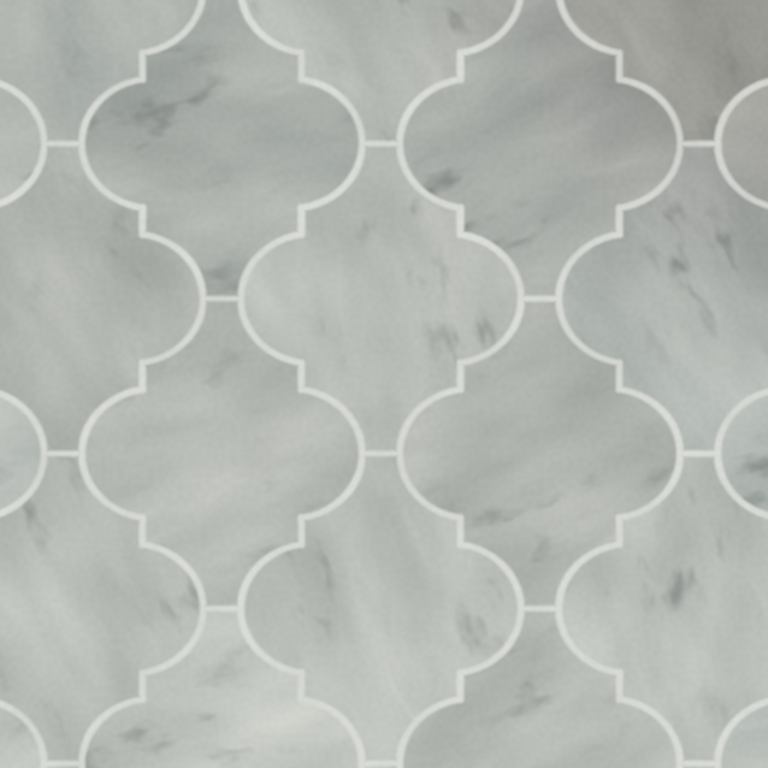
A WebGL 1 fragment shader for this pattern:

```glsl
precision highp float;

uniform vec2 u_resolution;

#define PERIOD vec2(0.414, 0.4036)
#define TILE_CENTER vec2(0.289, 0.813)
#define LOBE_CENTER 0.0885
#define LOBE_RADIUS 0.094
#define LOBE_SQUASH 1.11
#define GROUT_HALF_WIDTH 0.0047
#define EDGE_SOFTNESS 0.0034
#define STONE vec3(0.715, 0.735, 0.715)
#define GROUT vec3(0.842, 0.852, 0.83)
#define SMUDGE vec3(0.45, 0.47, 0.46)
#define TILE_VARIATION 0.06
#define GRAIN_AMOUNT 0.016

vec2 hash2(vec2 p) {
  vec3 q = fract(p.xyx * vec3(0.1031, 0.1030, 0.0973));
  q += dot(q, q.yzx + 33.33);
  return fract((q.xx + q.yz) * q.zy);
}

float cornerGradient(vec2 cell, vec2 offset) {
  float angle = 6.2832 * hash2(cell).x;
  return dot(vec2(cos(angle), sin(angle)), offset);
}

float gradientNoise(vec2 p) {
  vec2 i = floor(p);
  vec2 f = p - i;
  vec2 w = f * f * f * (f * (f * 6.0 - 15.0) + 10.0);
  vec2 e = vec2(1.0, 0.0);
  float low = mix(cornerGradient(i, f), cornerGradient(i + e, f - e), w.x);
  float high = mix(cornerGradient(i + e.yx, f - e.yx), cornerGradient(i + 1.0, f - 1.0), w.x);
  return mix(low, high, w.y);
}

float fbm(vec2 p) {
  float sum = 0.0;
  float amplitude = 0.6;
  for (int i = 0; i < 3; i++) {
    sum += amplitude * gradientNoise(p);
    p = mat2(1.6, 1.2, -1.2, 1.6) * p + 17.3;
    amplitude *= 0.5;
  }
  return sum;
}

float segmentDistance(vec2 p, vec2 a, vec2 b) {
  vec2 ab = b - a;
  return length(p - a - ab * clamp(dot(p - a, ab) / dot(ab, ab), 0.0, 1.0));
}

// Returns distance to the grout line, then the integer id of the tile
vec3 lanternTiles(vec2 uv) {
  vec2 cell = floor((uv - TILE_CENTER) / PERIOD + 0.5);
  vec2 local = uv - TILE_CENTER - cell * PERIOD;
  vec2 side = vec2(local.x < 0.0 ? -1.0 : 1.0, local.y < 0.0 ? -1.0 : 1.0);

  // Each quadrant of a tile has half-turn symmetry about its middle
  vec2 quadrant = 0.5 * PERIOD;
  vec2 p = abs(local);
  bool turned = p.x < 0.5 * quadrant.x;
  if (turned) p = quadrant - p;

  float lobe = length((p - vec2(LOBE_CENTER, 0.0)) * vec2(1.0, LOBE_SQUASH)) - LOBE_RADIUS;
  float stepX = 0.5 * quadrant.x;
  float run = stepX - LOBE_CENTER;
  float stepY = sqrt(LOBE_RADIUS * LOBE_RADIUS - run * run) / LOBE_SQUASH;
  float line = min(abs(lobe), segmentDistance(p,
    vec2(stepX, stepY), vec2(stepX, quadrant.y - stepY)));
  line = min(line, segmentDistance(p,
    vec2(LOBE_CENTER + LOBE_RADIUS, 0.0), vec2(quadrant.x, 0.0)) + 0.0008);

  bool ownTile = (lobe < 0.0) != turned;
  return vec3(line, 2.0 * cell + (ownTile ? vec2(0.0) : side));
}

vec3 marble(vec2 uv, vec2 id) {
  vec2 seed = hash2(id + 41.0);
  vec2 tone = hash2(id + 73.0);

  // Alternate rows have their veins laid across or along the tile
  float angle = mod(id.x, 2.0) < 0.5 ? 0.3 : -1.2;
  angle += 0.4 * (seed.x - 0.5);
  float c = cos(angle);
  float s = sin(angle);
  vec2 grainUv = mat2(c, -s, s, c) * uv + seed * 20.0;

  float clouds = fbm(grainUv * vec2(4.0, 8.0));
  float streaks = fbm(grainUv * vec2(8.0, 24.0) + 5.0);
  float patches = gradientNoise(grainUv * vec2(5.0, 8.0) + 31.0);
  float spots = fbm(grainUv * vec2(14.0, 27.0) + 9.0);

  vec3 color = STONE + TILE_VARIATION * (tone.x - 0.5);
  color += 0.12 * clouds + 0.04 * streaks;
  color += vec3(0.007, 0.0, -0.007) * (tone.y - 0.5 + clouds);

  // Soft dark smudges and a few pale veins
  float smudge = 0.6 * smoothstep(0.02, 0.55, spots) * smoothstep(-0.05, 0.4, patches);
  smudge += 0.12 * smoothstep(0.0, 0.5, patches) + 0.1 * smoothstep(0.1, 0.5, streaks);
  color = mix(color, SMUDGE, min(smudge, 0.6));
  float ridge = 1.0 - smoothstep(0.0, 0.08, abs(fbm(grainUv * vec2(2.0, 7.0) + 60.0)));
  return color + 0.02 * ridge * smoothstep(0.1, 0.4, -patches);
}

void main() {
  float size = min(u_resolution.x, u_resolution.y);
  vec2 uv = gl_FragCoord.xy / size;
  vec3 tile = lanternTiles(uv);
  vec3 color = marble(uv, tile.yz);

  // Light falls off toward the top, most of all at the right corner
  float corner = 1.0 - smoothstep(0.0, 0.6, length(uv - vec2(1.0)));
  color += 0.024 - 0.05 * smoothstep(0.1, 1.0, uv.y) - 0.02 * smoothstep(0.2, 1.0, uv.x);
  color -= vec3(0.08, 0.098, 0.096) * corner;

  // Grout with slightly uneven width and brightness
  float unevenness = gradientNoise(uv * 14.0 + 3.0);
  float halfWidth = GROUT_HALF_WIDTH + 0.0008 * unevenness;
  float softness = max(EDGE_SOFTNESS, 0.75 / size);
  float grout = 1.0 - smoothstep(halfWidth - softness, halfWidth + softness, tile.x);
  vec3 groutColor = GROUT + 0.03 * unevenness - 0.03 * corner;
  color = mix(color, groutColor, grout);

  color += GRAIN_AMOUNT * gradientNoise(uv * 130.0);
  gl_FragColor = vec4(color, 1.0);
}
```
